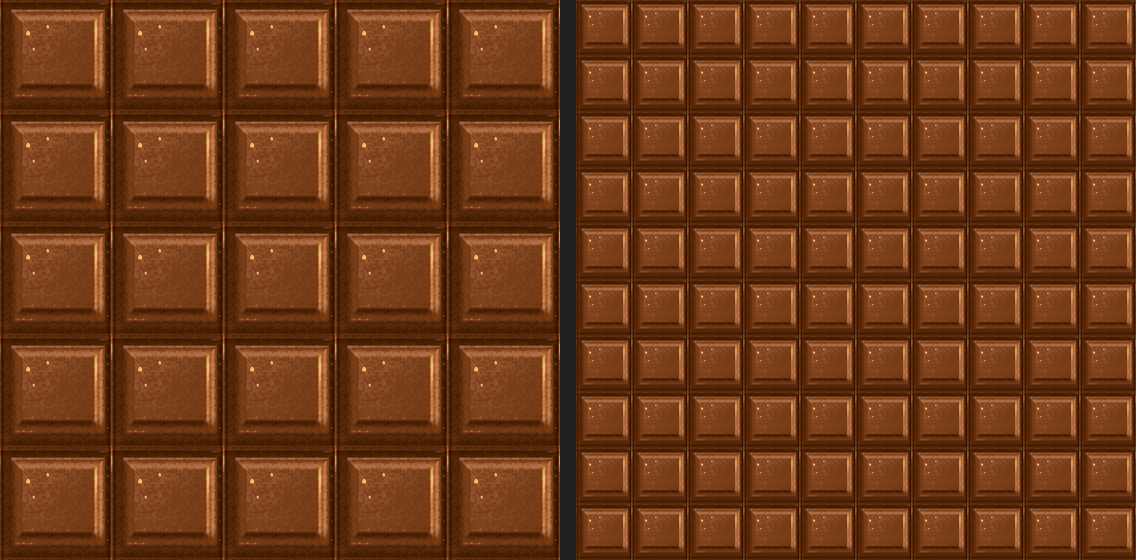
Left, the tile; right, the same tile 2 across and 2 down.
Give the GLSL for this texture, as a WebGL 2 fragment shader.

```glsl
#version 300 es
precision highp float;
// Moulded chocolate bar: a grid of glossy bevelled squares with grooves, grain and small glints.
uniform vec2 u_resolution;
out vec4 fragColor;

#define REPEATS 5.0
#define BLOCK_MIN vec2(0.096, 0.085)
#define BLOCK_MAX vec2(0.938, 0.875)
#define BEVEL_MIN vec2(0.105, 0.110)
#define BEVEL_MAX vec2(0.098, 0.125)
#define GRAIN 0.9
#define MOTTLE 0.4
#define GLOSS 1.0
#define GROOVE_GLOW 3.8

// Bright flecks on the face: centre and radius, in square units
const vec3 FLECKS[3] = vec3[3](
  vec3(0.252, 0.297, 0.018), vec3(0.428, 0.240, 0.012), vec3(0.302, 0.440, 0.010));

float hash(vec2 p) {
  return fract(sin(dot(p, vec2(127.1, 311.7))) * 4375.85);
}

// Value noise that wraps after n cells
float noise(vec2 p, float n) {
  p *= n;
  vec2 i = floor(p), f = smoothstep(0.0, 1.0, p - i);
  vec2 a = mod(i, n), b = mod(i + 1.0, n);
  return mix(mix(hash(a), hash(vec2(b.x, a.y)), f.x),
             mix(hash(vec2(a.x, b.y)), hash(b), f.x), f.y);
}

// Soft stripe around a centre
float band(float x, float centre, float width) {
  float d = (x - centre) / width;
  return exp(-d * d);
}

// Soft stripe that wraps across the square's edge
float groove(float x, float centre, float width) {
  return band(fract(x - centre + 0.5), 0.5, width);
}

// Tone from 0 (deep shadow) to 6 (highlight)
vec3 chocolate(float tone) {
  vec3 c = mix(vec3(0.18, 0.06, 0.00), vec3(0.31, 0.14, 0.02), clamp(tone, 0.0, 1.0));
  c = mix(c, vec3(0.43, 0.21, 0.07), clamp(tone - 1.0, 0.0, 1.0));
  c = mix(c, vec3(0.49, 0.26, 0.11), clamp(tone - 2.0, 0.0, 1.0));
  c = mix(c, vec3(0.65, 0.40, 0.24), clamp(tone - 3.0, 0.0, 1.0));
  c = mix(c, vec3(0.80, 0.49, 0.25), clamp(tone - 4.0, 0.0, 1.0));
  return mix(c, vec3(0.99, 0.72, 0.40), clamp(tone - 5.0, 0.0, 1.0));
}

// Sunken wall between the blocks, with lit seam lines
float wallTone(vec2 p, float speck) {
  float tone = 0.88 + 0.3 * groove(p.x, 0.060, 0.025) + 0.3 * groove(p.y, 0.900, 0.025);
  tone -= 0.7 * groove(p.x, 0.972, 0.014) + 0.6 * groove(p.x, 0.022, 0.011);
  tone -= 0.4 * groove(p.y, 0.038, 0.016) + 0.2 * groove(p.y, 0.955, 0.020);
  tone += 0.8 * groove(p.y, 0.012, 0.009) + 0.7 * groove(p.y, 0.988, 0.008);
  float lit = 0.55 + 0.8 * groove(p.y, 0.11, 0.10);
  tone += GROOVE_GLOW * lit * groove(p.x, 0.998, 0.008);
  tone += 2.0 * speck * groove(p.x, 0.962, 0.008);
  return tone + 1.8 * groove(p.y, 0.032, 0.007) * smoothstep(0.87, 0.90, p.x)
                    * smoothstep(0.97, 0.95, p.x);
}

// Four slopes (left, top, right, bottom); d runs from 0 outside to 1 at the face
vec4 slopeTones(vec2 p, vec4 d) {
  float left = mix(1.2, 2.65, smoothstep(0.0, 0.75, d.x)) - 0.35 * band(d.x, 0.95, 0.15);
  float top = 2.95 + 1.0 * band(d.y, 0.08, 0.10) - 0.5 * band(d.y, 0.28, 0.10)
            + 1.25 * band(d.y, 0.70, 0.28);
  float fade = smoothstep(0.88, 0.72, p.y);
  float right = 2.6 + GLOSS * fade * (2.6 * band(d.z, 0.84, 0.16) + 2.2 * band(d.z, 0.38, 0.21)
              + 1.4 * band(d.z, 0.84, 0.20) * band(p.y, 0.28, 0.10)) - 0.9 * (1.0 - fade);
  float bottom = 1.1 + 1.25 * band(d.w, 0.28, 0.26) - 0.4 * band(d.w, 0.80, 0.15);
  return vec4(left, top, right, bottom);
}

void main() {
  // Position inside one square, y pointing down
  vec2 p = fract(gl_FragCoord.xy / u_resolution * REPEATS);
  p.y = 1.0 - p.y;

  float fine = noise(p, 64.0) - 0.5;
  float broad = noise(p, 11.0) - 0.5;
  float speck = smoothstep(0.62, 0.90, noise(p + 0.37, 42.0));

  // Bevel: the nearest slope wins, with softened mitres
  vec4 d = vec4((p - BLOCK_MIN) / BEVEL_MIN, (BLOCK_MAX - p) / BEVEL_MAX);
  float depth = min(min(d.x, d.y), min(d.z, d.w));
  vec4 weight = exp(-20.0 * (d - depth));
  float bevel = dot(weight, slopeTones(p, d)) / dot(weight, vec4(1.0));
  // Lit mitre at the upper left, glint at the lower right
  bevel += 1.1 * band(d.x - d.y, 0.0, 0.14) * smoothstep(0.4, 0.2, p.x);
  bevel += 1.6 * band(d.z - d.w, 0.1, 0.16) * smoothstep(0.3, 0.9, depth)
         * smoothstep(0.6, 0.7, p.x);

  // Face: lighter at upper left, with rough flecks
  float face = 3.3 - 0.95 * smoothstep(0.5, 1.6, p.x + p.y) + MOTTLE * broad;
  for (int i = 0; i < 3; i++) {
    vec2 q = p - FLECKS[i].xy;
    float r = length(q * vec2(1.1, 0.85)) + 0.012 * fine;
    face += 4.0 * smoothstep(FLECKS[i].z + 0.006, FLECKS[i].z - 0.006, r);
  }
  face += 0.9 * speck * band(p.y, 0.735, 0.018);

  float tone = mix(wallTone(p, speck), bevel, smoothstep(-0.07, 0.07, depth));
  tone = mix(tone, face, smoothstep(0.92, 1.08, depth));

  // Sparkle along the lower left rim, then overall grain
  float rim = smoothstep(0.12, 0.16, p.x) * smoothstep(0.34, 0.27, p.x);
  float beads = 1.2 + 0.5 * sin(p.x * 160.0) + 0.5 * sin(p.x * 97.0);
  tone += rim * beads * band(p.y, 0.853, 0.010);
  tone += GRAIN * fine * mix(0.6, 1.0, smoothstep(0.5, 2.0, tone));
  fragColor = vec4(chocolate(tone), 1.0);
}
```
